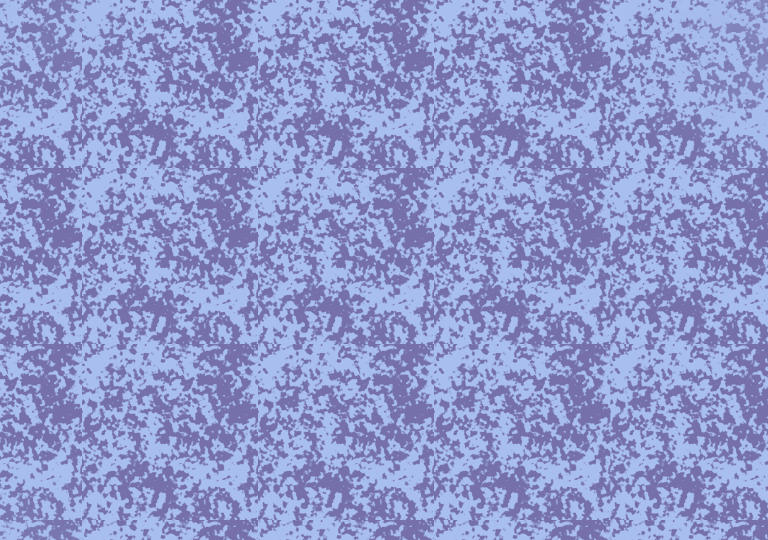
This texture is drawn by a Shadertoy shader. Its source:

```glsl
// Mottled two-tone stone wash, repeated on a square grid.
// Each tile thresholds fine fractal noise against faint light and dark patches;
// a pale, uneven wear is laid over the canvas corners on top of the repeat.

const float TILE_SIZE = 0.326;                  // in canvas heights
const vec2 TILE_ORIGIN = vec2(0.152, 0.311);    // measured from the upper left
const float PATCH_STRENGTH = 0.62;
const float EDGE_SOFTNESS = 0.05;
const vec3 DARK_VIOLET = vec3(0.46, 0.44, 0.665);
const vec3 PALE_BLUE = vec3(0.655, 0.745, 0.935);
const int SAMPLES = 3;                          // per pixel side

float hash(vec2 p) {
    vec3 q = fract(p.xyx * 0.1031);
    q += dot(q, q.yzx + 33.33);
    return fract((q.x + q.y) * q.z);
}

float valueNoise(vec2 p) {
    vec2 cell = floor(p);
    vec2 f = fract(p);
    f = f * f * (3.0 - 2.0 * f);
    float low = mix(hash(cell), hash(cell + vec2(1, 0)), f.x);
    float high = mix(hash(cell + vec2(0, 1)), hash(cell + vec2(1, 1)), f.x);
    return mix(low, high, f.y);
}

// Four octaves, strongest in the middle, each on a turned grid
float grain(vec2 uv) {
    const mat2 TURN = mat2(0.8, 0.6, -0.6, 0.8);
    const vec4 WEIGHTS = vec4(0.14, 0.33, 0.36, 0.17);
    vec2 p = TURN * uv * 15.0 + 60.0;
    float sum = 0.0;
    for (int i = 0; i < 4; i++) {
        sum += WEIGHTS[i] * valueNoise(p);
        p = TURN * p * 1.9 + 17.0;
    }
    return sum;
}

// Soft elliptical patch that wraps around the tile; slope shears it
float patchAt(vec2 uv, vec2 centre, vec2 radius, float slope) {
    vec2 d = uv - centre;
    d -= round(d);
    d.y -= slope * d.x;
    d /= radius;
    return exp(-dot(d, d));
}

// Broad tone of one tile: positive is pale, negative is dark
float tileTone(vec2 uv) {
    float pale = 0.15 * patchAt(uv, vec2(0.85, 0.81), vec2(0.25, 0.12), 0.3)
               + 0.17 * patchAt(uv, vec2(0.08, 0.10), vec2(0.11, 0.18), 0.0)
               + 0.10 * patchAt(uv, vec2(0.36, 0.10), vec2(0.24, 0.06), 0.1)
               + 0.09 * patchAt(uv, vec2(0.24, 0.55), vec2(0.18, 0.10), 0.0);
    float dark = 0.20 * patchAt(uv, vec2(0.82, 0.30), vec2(0.13, 0.27), 0.0)
               + 0.15 * patchAt(uv, vec2(0.42, 0.79), vec2(0.17, 0.12), 0.1)
               + 0.15 * patchAt(uv, vec2(0.78, 0.01), vec2(0.14, 0.05), -0.5);
    // A slight sideways ramp leaves a faint seam between tiles
    return PATCH_STRENGTH * (pale - dark) - 0.025 * (uv.x - 0.5);
}

// Pale wear, strongest at the upper right, lighter at the other corners
float cornerWear(vec2 p, float aspect) {
    float upperRight = 1.0 - smoothstep(0.0, 0.34, length(p - vec2(aspect, 0.06)));
    float upperLeft = 1.0 - smoothstep(0.0, 0.26, length(p - vec2(0.06, 0.04)));
    float lowerLeft = 1.0 - smoothstep(0.0, 0.22, length(p - vec2(0.02, 1.0)));
    float breakup = 0.5 + valueNoise(p * 22.0 + 5.0);
    return breakup * (upperRight + 0.45 * upperLeft + 0.4 * lowerLeft);
}

vec3 surface(vec2 p, float aspect) {
    vec2 uv = fract((p - TILE_ORIGIN) / TILE_SIZE);
    float wear = cornerWear(p, aspect);
    float level = grain(uv) + tileTone(uv) + 0.07 * wear;
    float pale = smoothstep(0.5 - EDGE_SOFTNESS, 0.5 + EDGE_SOFTNESS, level);
    // Worn areas also lose some contrast
    pale = mix(pale, 0.85, 0.3 * min(wear, 1.0));
    return mix(DARK_VIOLET, PALE_BLUE, pale);
}

void mainImage(out vec4 fragColor, in vec2 fragCoord) {
    float aspect = iResolution.x / iResolution.y;
    vec3 color = vec3(0.0);
    // Average a small grid of samples to smooth the speckled edges
    for (int j = 0; j < SAMPLES; j++) {
        for (int i = 0; i < SAMPLES; i++) {
            vec2 offset = (vec2(i, j) + 0.5) / float(SAMPLES) - 0.5;
            vec2 p = (fragCoord + offset) / iResolution.y;
            color += surface(vec2(p.x, 1.0 - p.y), aspect);
        }
    }
    fragColor = vec4(color / float(SAMPLES * SAMPLES), 1.0);
}
```
